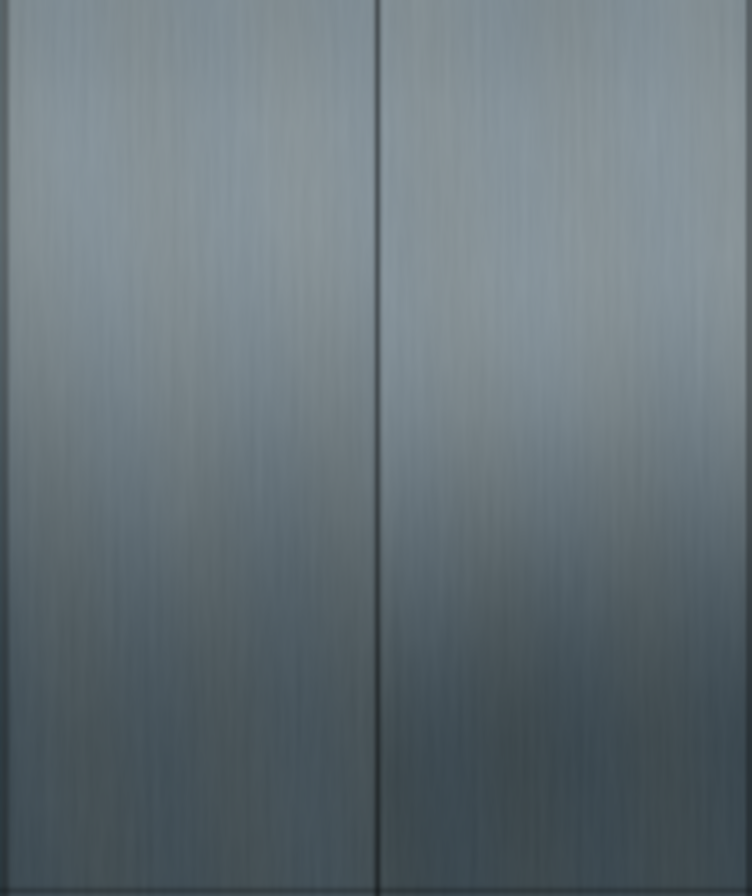
Give the GLSL for this texture, as a Shadertoy shader.

```glsl
// Two brushed steel panels with a dark seam between them and shaded outer rims.
// Each panel fades from a pale upper sheen to a dark foot; stretched cellular
// noise and layered sines give the soft vertical grain.

vec2 hash2(vec2 p) {
    vec3 q = fract(p.xyx * vec3(0.1031, 0.1030, 0.0973));
    q += dot(q, q.yzx + 33.33);
    return fract((q.xx + q.yz) * q.zy);
}

// Distance to the nearest scattered point
float cellular(vec2 p) {
    vec2 cell = floor(p), local = fract(p);
    float nearest = 2.0;
    for (int j = -1; j <= 1; j++) {
        for (int i = -1; i <= 1; i++) {
            vec2 offset = vec2(float(i), float(j));
            vec2 delta = offset + hash2(cell + offset) - local;
            nearest = min(nearest, dot(delta, delta));
        }
    }
    return sqrt(nearest);
}

// Fine upright streaks, centred on zero
float brushedGrain(vec2 uv) {
    float drift = 0.8 * sin(uv.y * 9.0 + uv.x * 23.0);
    float lines = sin(uv.x * 251.0 + drift) * sin(uv.x * 67.0 + uv.y * 3.0)
                + 0.7 * sin(uv.x * 397.0 - drift) * sin(uv.y * 7.0 + uv.x * 41.0);
    float streaks = cellular(uv * vec2(75.0, 7.0)) - 0.45;
    float flecks = cellular(uv * vec2(130.0, 28.0) + 17.0) - 0.45;
    return 0.0035 * lines + 0.012 * streaks + 0.008 * flecks;
}

// Soft dark line of a given half width
float softLine(float dist, float halfWidth) {
    float d = dist / halfWidth;
    return exp(-d * d);
}

void mainImage(out vec4 fragColor, in vec2 fragCoord) {
    vec2 uv = fragCoord / iResolution.xy;
    float seamX = 0.502;
    float rightSide = smoothstep(seamX - 0.002, seamX + 0.002, uv.x);

    // Vertical sheen of each panel
    float leftTone = mix(0.320, 0.575, smoothstep(0.12, 0.80, uv.y));
    float tilt = 0.05 * (uv.x - 0.75);
    float rightTone = mix(0.285, 0.575, smoothstep(0.13, 0.72, uv.y - tilt));
    float tone = mix(leftTone, rightTone, rightSide);
    tone -= 0.025 * smoothstep(0.84, 1.0, uv.y);
    tone -= 0.012 * (1.0 - smoothstep(0.0, 0.15, uv.y)) * (1.0 - rightSide);

    // Gentle falloff toward the far left and broad sheen patches
    tone -= 0.025 * exp(-uv.x * 18.0);
    tone += 0.006 * sin(uv.x * 19.0 + 0.5) * sin(uv.y * 8.0 + uv.x * 4.0);
    tone += brushedGrain(uv);

    // Cool steel tint
    vec3 color = tone + vec3(-0.045, 0.003, 0.027);
    color += vec3(-0.004, 0.0, 0.006) * sin(uv.x * 33.0 + uv.y * 5.0);

    // Seam with a faint lit lip on its right
    color += 0.015 * softLine(uv.x - seamX - 0.010, 0.004);
    color *= 1.0 - 0.42 * softLine(uv.x - seamX, 0.0045);

    // Shaded rims
    float leftRim = 1.0 - smoothstep(0.006, 0.017, uv.x);
    float rightRim = smoothstep(0.988, 0.996, uv.x);
    float bottomRim = softLine(uv.y - 0.006, 0.004);
    color *= 1.0 - 0.30 * leftRim;
    color *= 1.0 - 0.32 * rightRim;
    color *= 1.0 - 0.22 * bottomRim;
    color += vec3(0.0, 0.02, 0.025) * (1.0 - smoothstep(0.0, 0.006, uv.x));

    fragColor = vec4(clamp(color, 0.0, 1.0), 1.0);
}
```
